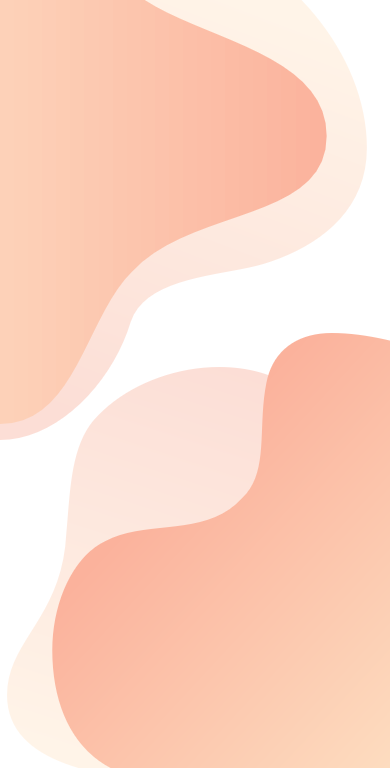
This background is drawn by a Shadertoy shader. Its source:

```glsl
// Soft peach blobs on white: a pair flowing in from the top left and a pair
// rising from the lower right. Each outline is a closed chain of cubic curves,
// turned into a signed distance and filled with a linear gradient.

#define GRID vec2(388.0, 768.0)        // design units across the canvas, y down
#define CURVE_STEPS 18                 // straight pieces per curve
#define BAND 14.0                      // width of the faint vertical bands
#define MARGIN 60.0                    // how far outlines close off canvas
#define CORAL vec3(0.984, 0.698, 0.612)
#define PEACH vec3(0.992, 0.824, 0.725)
#define APRICOT vec3(0.992, 0.863, 0.750)
#define BLUSH vec3(0.988, 0.871, 0.839)
#define CREAM vec3(1.0, 0.957, 0.910)

struct Path {
    vec2 p;        // point being shaded
    vec2 pen;      // end of the outline so far
    float dist2;   // squared distance to the outline
    float side;    // -1 inside, +1 outside
};

Path moveTo(vec2 p, float x, float y) {
    return Path(p, vec2(x, y), 1e9, 1.0);
}

// Straight edge: nearest distance and even-odd crossing test
void lineTo(inout Path path, vec2 b) {
    vec2 a = path.pen;
    vec2 edge = b - a;
    vec2 rel = path.p - a;
    vec2 off = rel - edge * clamp(dot(rel, edge) / max(dot(edge, edge), 1e-6), 0.0, 1.0);
    path.dist2 = min(path.dist2, dot(off, off));
    if ((a.y > path.p.y) != (b.y > path.p.y)
        && rel.x < edge.x * rel.y / edge.y) path.side = -path.side;
    path.pen = b;
}

// Cubic curve from the pen to d
void curveTo(inout Path path, vec2 b, vec2 c, vec2 d) {
    vec2 a = path.pen;
    for (int i = 1; i <= CURVE_STEPS; i++) {
        float t = float(i) / float(CURVE_STEPS);
        float s = 1.0 - t;
        lineTo(path, s*s*s*a + 3.0*s*s*t*b + 3.0*s*t*t*c + t*t*t*d);
    }
}

float coverage(Path path, float pixel) {
    return clamp(0.5 - path.side * sqrt(path.dist2) / pixel, 0.0, 1.0);
}

// Position along the axis from a to b, limited to 0..1
float along(vec2 p, vec2 a, vec2 b) {
    return clamp(dot(p - a, b - a) / dot(b - a, b - a), 0.0, 1.0);
}

// Close an upper shape around the top left corner
void closeTopLeft(inout Path path, float startX) {
    lineTo(path, vec2(-MARGIN, path.pen.y));
    lineTo(path, vec2(-MARGIN));
    lineTo(path, vec2(startX, -MARGIN));
    lineTo(path, vec2(startX, 0.0));
}

// Close a lower shape below the bottom edge
void closeBottom(inout Path path, vec2 start) {
    lineTo(path, vec2(path.pen.x, GRID.y + MARGIN));
    lineTo(path, vec2(start.x, GRID.y + MARGIN));
    lineTo(path, start);
}

Path upperHalo(vec2 p) {
    Path s = moveTo(p, 300.0, 0.0);
    curveTo(s, vec2(340, 42), vec2(365, 95), vec2(365, 148));
    curveTo(s, vec2(365, 215), vec2(311, 249), vec2(262, 264));
    curveTo(s, vec2(222, 276), vec2(145, 276), vec2(130, 322));
    curveTo(s, vec2(112, 382), vec2(58, 440), vec2(0, 440));
    closeTopLeft(s, 300.0);
    return s;
}

Path upperBlob(vec2 p) {
    Path s = moveTo(p, 144.0, 0.0);
    curveTo(s, vec2(205, 40), vec2(325, 55), vec2(325, 136));
    curveTo(s, vec2(325, 222), vec2(190, 207), vec2(131, 272));
    curveTo(s, vec2(85, 318), vec2(75, 424), vec2(0, 424));
    closeTopLeft(s, 144.0);
    return s;
}

Path lowerHalo(vec2 p) {
    Path s = moveTo(p, 300.0, 395.0);
    curveTo(s, vec2(280, 376), vec2(250, 367), vec2(218, 367));
    curveTo(s, vec2(172, 367), vec2(126, 386), vec2(98, 415));
    curveTo(s, vec2(70, 442), vec2(70, 490), vec2(66, 533));
    curveTo(s, vec2(62, 618), vec2(7, 640), vec2(7, 695));
    curveTo(s, vec2(7, 735), vec2(38, 756), vec2(78, 768));
    closeBottom(s, vec2(300, 395));
    return s;
}

Path lowerBlob(vec2 p) {
    Path s = moveTo(p, 448.0, 358.0);
    curveTo(s, vec2(410, 346), vec2(370, 333), vec2(330, 333));
    curveTo(s, vec2(295, 333), vec2(271, 351), vec2(265, 383));
    curveTo(s, vec2(256, 428), vec2(268, 472), vec2(241, 498));
    curveTo(s, vec2(205, 538), vec2(146, 519), vec2(105, 541));
    curveTo(s, vec2(73, 556), vec2(52, 602), vec2(52, 650));
    curveTo(s, vec2(52, 705), vec2(72, 748), vec2(110, 768));
    closeBottom(s, vec2(448, 358));
    return s;
}

void mainImage(out vec4 fragColor, in vec2 fragCoord) {
    vec2 uv = fragCoord / iResolution.xy;
    vec2 p = vec2(uv.x, 1.0 - uv.y) * GRID;
    float pixel = GRID.y / iResolution.y;

    // Gradient fills
    vec3 upperPale = mix(CREAM, BLUSH, along(p, vec2(270, 10), vec2(110, 430)));
    vec3 lowerPale = mix(BLUSH, CREAM, along(p, vec2(240, 370), vec2(110, 768)));
    float banded = (floor(p.x / BAND) + 0.5) * BAND;
    vec3 upperFill = mix(PEACH, CORAL, clamp(banded / 325.0, 0.0, 1.0));
    vec3 lowerFill = mix(CORAL, APRICOT, along(p, vec2(170, 480), vec2(431, 721)));

    // Layers from back to front
    vec3 color = vec3(1.0);
    color = mix(color, upperPale, coverage(upperHalo(p), pixel));
    color = mix(color, upperFill, coverage(upperBlob(p), pixel));
    color = mix(color, lowerPale, coverage(lowerHalo(p), pixel));
    color = mix(color, lowerFill, coverage(lowerBlob(p), pixel));
    fragColor = vec4(color, 1.0);
}
```
